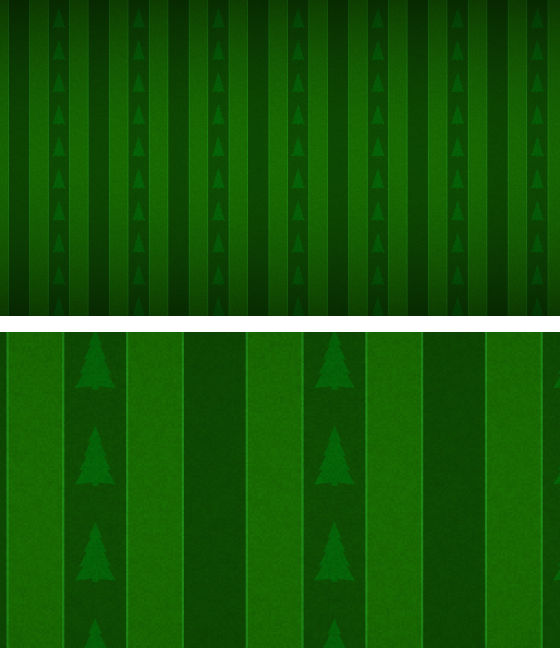
Top, the full canvas; bottom, a detail of the centre.
Write a WebGL 1 fragment shader that draws this pattern.

```glsl
precision highp float;
// Green striped wallpaper with columns of small fir trees, paper grain and a soft vignette.

uniform vec2 u_resolution;

// Lengths are fractions of the canvas width.
#define PERIOD 0.1424
#define TREE_PITCH 0.0573
#define TREE_ORIGIN vec2(-0.1100, 0.0200)
#define TREE_SIZE vec2(0.0114, 0.0350)
#define DARK_HALF_WIDTH 0.0190
#define LINE_WIDTH 0.0013
#define GRAIN 0.09
#define LIGHT_GREEN vec3(0.090, 0.412, 0.008)
#define DARK_GREEN vec3(0.052, 0.282, 0.008)
#define TREE_GREEN vec3(0.015, 0.405, 0.030)
#define LINE_GREEN vec3(0.130, 0.620, 0.120)

float hash(vec2 p) {
  return fract(sin(dot(p, vec2(127.1, 311.7))) * 43758.5453);
}

float valueNoise(vec2 p) {
  vec2 i = floor(p);
  vec2 f = fract(p);
  f = f * f * (3.0 - 2.0 * f);
  return mix(mix(hash(i), hash(i + vec2(1.0, 0.0)), f.x),
             mix(hash(i + vec2(0.0, 1.0)), hash(i + vec2(1.0, 1.0)), f.x), f.y);
}

// Positive distance lies inside the shape.
float coverage(float inside, float pixel) {
  return clamp(inside / pixel + 0.5, 0.0, 1.0);
}

// Distance to the nearest repeat, centred on zero.
float repeat(float x, float period) {
  return (fract(x / period + 0.5) - 0.5) * period;
}

// Fir tree of stacked, drooping tiers above a short trunk.
float treeInside(vec2 p) {
  float x = abs(p.x);
  float top = TREE_SIZE.y * 0.5;
  float inside = min(min(TREE_SIZE.x * 0.16 - x, top - abs(p.y)), -p.y);
  float tierHeight = TREE_SIZE.y * 0.94 / 4.0;
  for (int i = 0; i < 4; i++) {
    float tier = float(i);
    float base = top - (tier + 1.0) * tierHeight;
    float t = (p.y - base) / tierHeight;
    float bottomWidth = TREE_SIZE.x * (tier + 1.5) / 4.5;
    float topWidth = TREE_SIZE.x * (0.03 + tier * 0.19);
    float side = mix(bottomWidth, topWidth, t) - x;
    // Each tier reaches slightly into the one above so that no seam shows.
    float slab = min(p.y - base + 0.1 * x, base + 1.1 * tierHeight - p.y);
    inside = max(inside, min(side * 0.9, slab));
  }
  return inside;
}

void main() {
  float pixel = 1.0 / u_resolution.x;
  vec2 p = (gl_FragCoord.xy - 0.5 * u_resolution) * pixel;
  vec2 q = p - TREE_ORIGIN;

  // Dark stripes alternate between plain and tree-bearing.
  float stripe = DARK_HALF_WIDTH - abs(repeat(q.x, PERIOD * 0.5));
  vec3 color = mix(LIGHT_GREEN, DARK_GREEN, coverage(stripe, pixel));

  // Trees, with the tree-bearing stripe slightly lighter than the plain one
  vec2 cell = vec2(repeat(q.x, PERIOD), repeat(q.y, TREE_PITCH));
  color *= 1.0 + 0.05 * coverage(DARK_HALF_WIDTH - abs(cell.x), pixel);
  color = mix(color, TREE_GREEN, 0.85 * coverage(treeInside(cell), pixel));

  // Thin bright lines along the stripe edges, evenly weighted at any pixel size
  float line = coverage(stripe + 0.5 * LINE_WIDTH, pixel)
             - coverage(stripe - 0.5 * LINE_WIDTH, pixel);
  color = mix(color, LINE_GREEN, 0.65 * line);

  // Paper grain: fine speckle over faint mottling
  float speckle = hash(floor(p * 768.0)) - 0.5;
  float mottle = valueNoise(p * 260.0) - 0.5;
  color *= 1.0 + GRAIN * (speckle + 0.4 * mottle);

  // Vignette, strongest towards the top and bottom
  vec2 edge = (gl_FragCoord.xy / u_resolution - 0.5) * 2.0;
  float shade = 1.0 - 0.41 * edge.y * edge.y - 0.07 * edge.x * edge.x;
  gl_FragColor = vec4(color * shade, 1.0);
}
```
